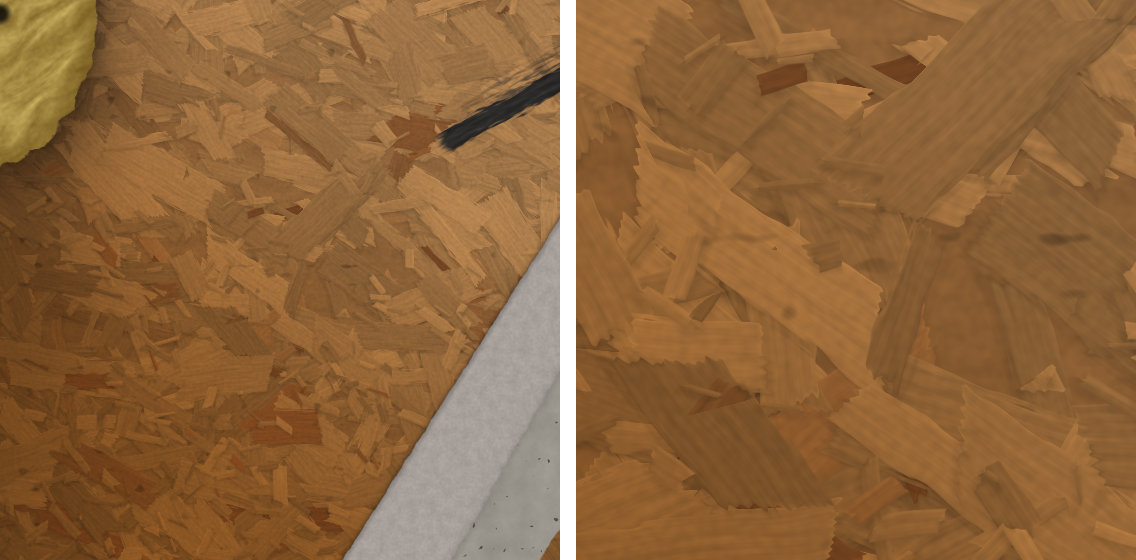
Left: the whole. Right: its middle third, enlarged.
Reproduce this texture procedurally as a WebGL 1 fragment shader.

```glsl
precision highp float;
uniform vec2 u_resolution;

const vec3 PALE_WOOD = vec3(0.635, 0.465, 0.285);
const vec3 WARM_WOOD = vec3(0.505, 0.312, 0.130);
const vec3 RED_WOOD = vec3(0.40, 0.19, 0.07);
const vec3 STONE = vec3(0.655, 0.625, 0.605);
const vec3 LOWER_STONE = vec3(0.60, 0.585, 0.55);
const vec3 FOAM_DARK = vec3(0.40, 0.29, 0.07);
const vec3 FOAM_LIGHT = vec3(0.77, 0.67, 0.36);
const vec3 PAINT = vec3(0.13, 0.14, 0.15);

float hash(vec2 p) {
  vec3 q = fract(vec3(p.xyx) * vec3(0.1031, 0.1030, 0.0973));
  q += dot(q, q.yzx + 33.33);
  return fract((q.x + q.y) * q.z);
}

vec2 gradient(vec2 cell) {
  float a = 6.2832 * hash(cell + 71.3);
  return vec2(cos(a), sin(a));
}

// Gradient noise, roughly -0.7 to 0.7
float noise(vec2 p) {
  vec2 i = floor(p), f = fract(p);
  vec2 u = f * f * f * (f * (f * 6.0 - 15.0) + 10.0);
  vec2 e = vec2(1.0, 0.0);
  float low = mix(dot(gradient(i), f), dot(gradient(i + e), f - e), u.x);
  float high = mix(dot(gradient(i + e.yx), f - e.yx), dot(gradient(i + 1.0), f - 1.0), u.x);
  return mix(low, high, u.y);
}

float fbm(vec2 p) {
  float sum = 0.0, gain = 0.6;
  for (int i = 0; i < 4; i++) {
    sum += gain * noise(p);
    p = p * 2.03 + 17.7;
    gain *= 0.5;
  }
  return sum;
}

vec2 rotate(vec2 p, float a) {
  float c = cos(a), s = sin(a);
  return vec2(c * p.x + s * p.y, c * p.y - s * p.x);
}

// Signed distance to the line a-b, positive on its right
float rightOf(vec2 p, vec2 a, vec2 b) {
  vec2 d = normalize(b - a);
  return dot(p - a, vec2(d.y, -d.x));
}

// Lays one layer of strands over wood = (tone, redness)
vec2 layStrands(vec2 p, vec2 wood, float size, float density, float seed, float px) {
  vec2 home = floor(p / size);
  for (int y = -1; y <= 1; y++) {
    for (int x = -1; x <= 1; x++) {
      vec2 id = home + vec2(float(x), float(y));
      vec2 key = id + seed * 37.0 + 50.0;
      if (hash(key) > density) continue;
      vec2 center = (id + vec2(hash(key + 3.1), hash(key + 7.7))) * size;
      float spread = hash(key + 11.3) + hash(key + 13.9) - 1.0;
      float angle = -0.55 + 1.15 * spread + 1.2 * step(0.78, hash(key + 5.2));
      vec2 q = rotate(p - center, angle);
      vec2 extent = size * vec2(mix(0.4, 0.88, hash(key + 17.1)), mix(0.07, 0.30, hash(key + 19.4)));
      q.x += q.y * (hash(key + 29.0) - 0.5) * 1.6;
      vec2 gap = abs(q) - extent;
      float d = max(gap.x, gap.y);
      if (d > 0.009) continue;
      d += size * 0.06 * noise(vec2(q.x * 35.0, q.y * 260.0) + key);
      float grain = noise(q * vec2(14.0, 210.0) + key) + 0.6 * noise(q * vec2(45.0, 480.0) - key);
      float tone = 0.5 + 0.38 * (hash(key + 23.5) - 0.5) + 0.13 * grain;
      tone += 0.10 * smoothstep(-0.004, 0.0, d) * sign(q.y);
      float red = smoothstep(0.88, 1.0, hash(key + 31.7));
      wood.x -= 0.12 * (1.0 - smoothstep(0.0, 0.007, d)) * step(q.y, 0.0);
      wood = mix(wood, vec2(tone, red), 1.0 - smoothstep(-px, px, d));
    }
  }
  return wood;
}

vec3 board(vec2 p, float px) {
  vec2 bent = p + 0.004 * vec2(noise(p * 14.0), noise(p * 14.0 + 40.0));
  vec2 wood = vec2(0.42 + 0.2 * fbm(p * vec2(25.0, 50.0)), 0.2);
  for (int i = 0; i < 8; i++) {
    float k = float(i);
    wood = layStrands(bent, wood, mix(0.065, 0.15, fract(k * 0.618 + 0.2)), 0.62, k, px);
  }
  // Fine chips gather in patches, mostly low on the board
  float patches = clamp(0.28 - 0.25 * p.y + 0.6 * noise(p * 6.0), 0.0, 0.5);
  wood = layStrands(bent, wood, 0.045, patches, 11.0, px);
  wood = layStrands(bent, wood, 0.026, patches * 0.9, 12.0, px);
  float pits = smoothstep(0.34, 0.55, noise(p * vec2(38.0, 60.0))) * smoothstep(-0.1, 0.3, noise(p * 9.0));
  float light = smoothstep(0.25, 1.45, p.x * 0.75 + p.y);
  vec3 color = mix(WARM_WOOD, PALE_WOOD, light);
  color = mix(color, RED_WOOD, 0.6 * wood.y);
  color *= 0.68 + 0.66 * wood.x - 0.22 * pits;
  color *= 1.0 + 0.09 * fbm(p * 5.0) + 0.06 * noise(p * 160.0);
  return color * mix(0.84, 1.0, smoothstep(0.0, 0.3, p.x));
}

vec3 brushMark(vec3 color, vec2 p) {
  vec2 q = rotate(p - vec2(0.785, 0.737), 0.49);
  float bristles = noise(q * vec2(16.0, 150.0)) + 0.5 * noise(q * vec2(60.0, 260.0));
  float start = smoothstep(-0.005, 0.018, q.x + 0.015 * bristles);
  float core = 1.0 - smoothstep(-0.003, 0.006, abs(q.y - 0.005) - 0.017 + 0.012 * bristles);
  float smear = smoothstep(0.0, 0.02, q.y) * (1.0 - smoothstep(0.025, 0.085, q.y));
  smear *= smoothstep(-0.25, 0.55, bristles) * smoothstep(0.0, 0.2, q.x);
  vec3 ink = PAINT * (1.0 + 0.45 * bristles);
  return mix(color, ink, start * max(0.92 * core, 0.75 * smear));
}

vec3 foam(vec2 p, float d) {
  vec2 q = rotate(p, 0.65) + 0.018 * vec2(noise(p * 18.0), noise(p * 18.0 + 9.0));
  float folds = fbm(q * vec2(13.0, 42.0));
  float lit = 0.66 + 0.75 * folds + 0.12 * noise(p * 110.0);
  lit *= mix(0.5, 1.0, smoothstep(0.0, 0.045, -d));
  vec3 color = mix(FOAM_DARK, FOAM_LIGHT, clamp(lit, 0.0, 1.1));
  return color * mix(0.2, 1.0, smoothstep(0.008, 0.025, length(p - vec2(0.0, 0.975))));
}

vec3 stone(vec2 p, float edge, float ledge, float px) {
  float rough = fbm(p * 55.0) + 0.5 * noise(p * 190.0);
  vec3 color = STONE * (1.0 + 0.10 * rough);
  vec3 lower = LOWER_STONE * (1.0 + 0.12 * fbm(p * 20.0) + 0.03 * rough);
  lower *= 1.0 - 0.45 * smoothstep(0.43, 0.52, noise(p * 75.0));
  color = mix(color, lower, smoothstep(-0.002 - px, 0.003 + px, ledge));
  color *= 1.0 - 0.12 * exp(-abs(ledge) / 0.006);
  return color * mix(0.82, 1.0, smoothstep(0.0, 0.012, edge));
}

void main() {
  vec2 p = gl_FragCoord.xy / u_resolution;
  float px = 1.0 / min(u_resolution.x, u_resolution.y);
  float ragged = 0.004 * fbm(p * 45.0);
  float edge = rightOf(p, vec2(0.612, 0.0), vec2(1.0, 0.61)) + ragged;
  float ledge = rightOf(p, vec2(0.807, 0.0), vec2(1.0, 0.336)) + 2.0 * ragged;
  float corner = rightOf(p, vec2(0.963, 0.0), vec2(1.0, 0.056)) + ragged;
  vec2 lump = (p - vec2(-0.03, 0.98)) / vec2(0.2, 0.28);
  float foamEdge = (length(lump) - 1.0) * 0.2 + 0.02 * fbm(p * 22.0);

  vec3 color = brushMark(board(p, px), p);
  // Contact shadows
  color *= 1.0 - 0.42 * exp(-max(foamEdge, 0.0) / 0.045);
  color *= 1.0 - 0.4 * exp(-abs(edge) / 0.004);
  float slab = smoothstep(-px, px, edge) * (1.0 - smoothstep(-px, px, corner));
  color = mix(color, stone(p, edge, ledge, px), slab);
  color = mix(color, foam(p, foamEdge), 1.0 - smoothstep(-px, px, foamEdge));
  gl_FragColor = vec4(color, 1.0);
}
```
